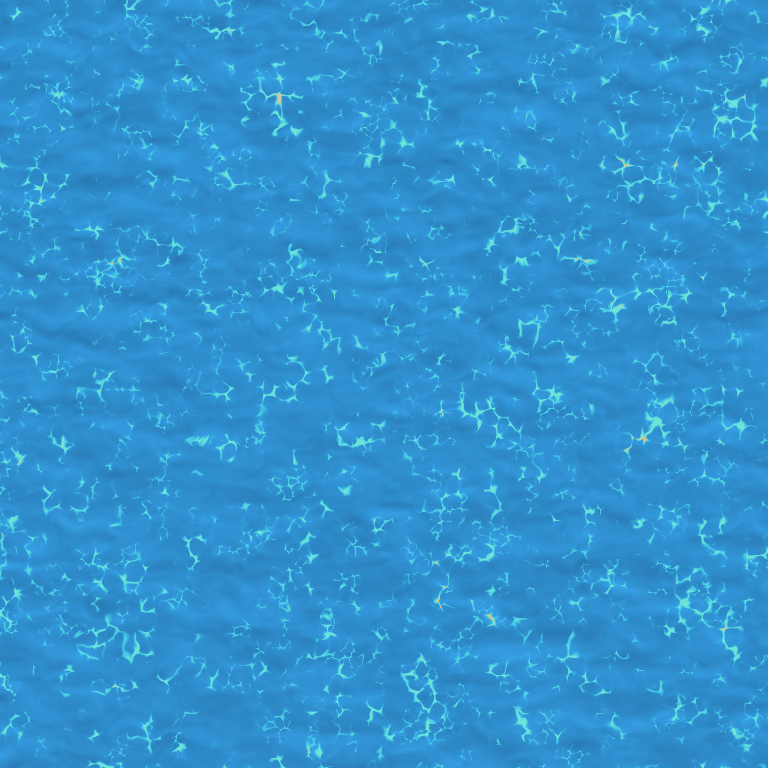
A WebGL 1 fragment shader for this texture:

```glsl
precision highp float;
uniform vec2 u_resolution;

#define SWELL_SCALE vec2(17.0, 34.0)
#define SWELL_CONTRAST 0.42
#define RELIEF 0.95
#define CELLS 50.0
#define FINE_CELLS 83.0
#define PATCH_SCALE 47.0
#define ARM_WIDTH 0.27
#define ARM_REACH 0.60
#define HAZE 0.34

const vec3 DEEP = vec3(0.163, 0.495, 0.725);
const vec3 SKY = vec3(0.222, 0.655, 0.935);
const vec3 AQUA = vec3(0.255, 0.765, 0.895);
const vec3 FOAM = vec3(0.430, 0.890, 0.840);
const vec3 GLINT = vec3(0.850, 0.770, 0.560);

vec2 hash2(vec2 p) {
  vec3 q = fract(p.xyx * vec3(0.1031, 0.1030, 0.0973));
  q += dot(q, q.yzx + 33.33);
  return fract((q.xx + q.yz) * q.zy);
}

float noise(vec2 p) {
  vec2 i = floor(p), f = fract(p);
  f = f * f * (3.0 - 2.0 * f);
  float low = mix(hash2(i).x, hash2(i + vec2(1.0, 0.0)).x, f.x);
  float high = mix(hash2(i + vec2(0.0, 1.0)).x, hash2(i + 1.0).x, f.x);
  return mix(low, high, f.y);
}

// Layered wave height, each octave turned a little
float swell(vec2 p) {
  float sum = 0.0, gain = 0.5;
  for (int i = 0; i < 4; i++) {
    sum += gain * noise(p);
    p = mat2(0.90, 0.44, -0.44, 0.90) * p * 1.9 + 17.3;
    gain *= 0.52;
  }
  return sum;
}

// Cellular distances: x is the gap to the cell edge, y to the cell corner
vec2 cellGaps(vec2 p) {
  vec2 cell = floor(p), f = fract(p);
  vec3 near = vec3(9.0);
  for (int y = -1; y <= 1; y++) {
    for (int x = -1; x <= 1; x++) {
      vec2 o = vec2(float(x), float(y));
      float d = length(o + hash2(cell + o + 50.0) - f);
      if (d < near.x) near = vec3(d, near.xy);
      else if (d < near.y) near = vec3(near.x, d, near.y);
      else near.z = min(near.z, d);
    }
  }
  return near.yz - near.x;
}

// Short branching arms that fade away from the cell corners
float branches(vec2 gaps) {
  float arm = 1.0 - smoothstep(0.0, ARM_WIDTH, gaps.x);
  return arm * (1.0 - smoothstep(0.05, ARM_REACH, gaps.y));
}

void main() {
  vec2 uv = gl_FragCoord.xy / u_resolution.y;

  // Soft, wide waves lit from above
  vec2 wavePos = uv * SWELL_SCALE;
  wavePos += 0.5 * vec2(noise(uv * 31.0), noise(uv * 31.0 + 40.0));
  float height = swell(wavePos);
  float slope = height - swell(wavePos + vec2(0.10, 0.34));
  float shade = 0.33 + SWELL_CONTRAST * (height - 0.46) + RELIEF * slope;

  // Broken light network, bent by noise
  vec2 bend = vec2(noise(uv * 95.0 + 9.0), noise(uv * 95.0 + 61.0)) - 0.5;
  vec2 netPos = uv + bend * 0.008;
  vec2 gaps = cellGaps(netPos * CELLS);
  vec2 fineGaps = cellGaps(netPos * FINE_CELLS + 23.0);
  float cluster = 0.85 * noise(uv * PATCH_SCALE + 5.0) + 0.15 * noise(uv * 13.0 + 31.0);
  float patchy = smoothstep(0.48, 0.88, cluster);
  float finePatchy = smoothstep(0.50, 0.95, noise(uv * PATCH_SCALE * 1.2 + 77.0));
  float light = branches(gaps) * patchy + 0.65 * branches(fineGaps) * finePatchy;

  // Haze around the network, then the bright cores
  shade += HAZE * (patchy * exp(-4.0 * gaps.x) + 0.8 * finePatchy * exp(-4.0 * fineGaps.x));
  vec3 color = mix(DEEP, SKY, clamp(shade, -0.1, 1.05));
  color = mix(color, AQUA, smoothstep(0.12, 0.48, light));
  color = mix(color, FOAM, smoothstep(0.38, 0.85, light));
  float rare = smoothstep(0.80, 0.92, noise(uv * 33.0 + 90.0));
  color = mix(color, GLINT, rare * smoothstep(0.60, 0.95, light));
  gl_FragColor = vec4(color, 1.0);
}
```
